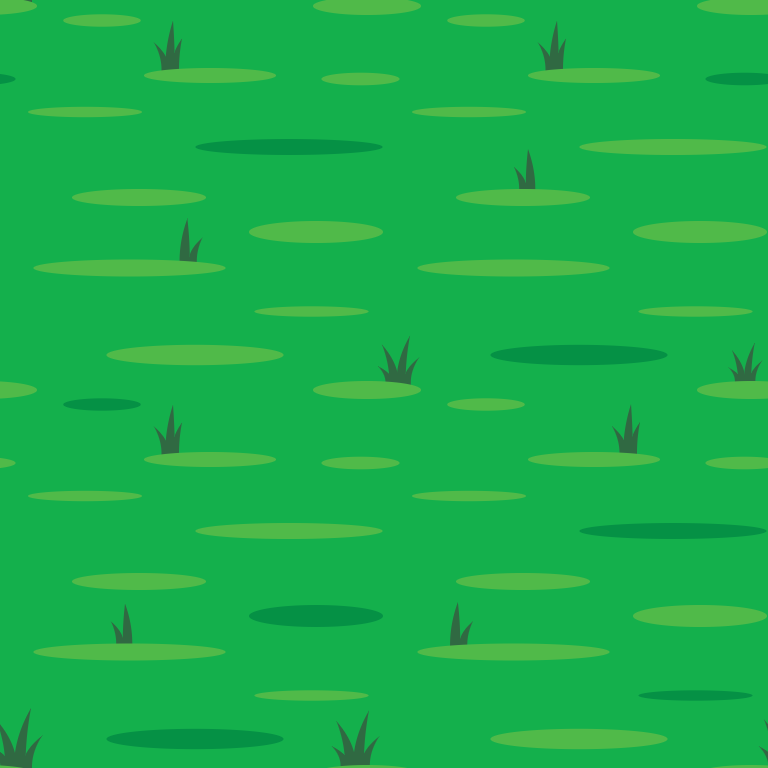
Give the GLSL for this texture, as a Shadertoy shader.

```glsl
// Flat green meadow: long oval grass patches with small dark tufts, in 2 by 2 tiles.

const float TILES = 2.0;         // repeats across and down
const float TILE_SIZE = 384.0;   // design units per tile

const vec3 GROUND = vec3(0.08, 0.69, 0.30);
const vec3 LIGHT_PATCH = vec3(0.315, 0.73, 0.285);
const vec3 DARK_PATCH = vec3(0.02, 0.57, 0.27);
const vec3 TUFT = vec3(0.19, 0.41, 0.26);

// Patch centre (y down) and radii; the first TUFTED ones carry grass
const int PATCHES = 11;
const int TUFTED = 4;
const vec4 PATCH[PATCHES] = vec4[](
    vec4(367.0, 390.0, 54.0, 9.0), vec4(210.0, 75.5, 66.0, 7.5),
    vec4(139.0, 197.5, 67.0, 8.5), vec4(129.5, 268.0, 96.0, 8.5),
    vec4(102.0, 20.5, 38.7, 6.2), vec4(360.5, 79.0, 39.0, 6.3),
    vec4(85.0, 112.0, 57.0, 5.2), vec4(289.0, 147.0, 93.5, 8.0),
    vec4(316.0, 232.0, 67.0, 11.0), vec4(311.5, 311.5, 57.0, 5.2),
    vec4(195.0, 355.0, 88.5, 10.2));

// Bit n is set where the patch is dark in tile n
const int DARK_TILES[PATCHES] = int[](0, 0, 0, 0, 4, 2, 0, 9, 4, 8, 6);

// Per tile: tuft offset along its patch, and size (negative mirrors, 0 omits)
const vec4 TUFT_OFFSET[TUFTED] = vec4[](
    vec4(31.0, -6.0, -12.0, 33.0), vec4(-40.0, -40.0, -40.0, 34.0),
    vec4(0.0, 3.0, 0.0, 0.0), vec4(60.0, 0.0, -6.5, -53.5));
const vec4 TUFT_SIZE[TUFTED] = vec4[](
    vec4(1.0, 0.81, 1.16, 1.25), vec4(1.0),
    vec4(0.0, 1.0, 0.0, 0.0), vec4(-1.07, 0.0, 1.0, -1.07));

// Blades: root x, tip x, tip height, half width; grouped as 4, 3 and 2 blades
const vec4 BLADE[9] = vec4[](
    vec4(3.0, 12.0, 47.0, 4.6), vec4(-4.0, -16.0, 38.0, 4.6),
    vec4(9.0, 21.0, 25.0, 3.8), vec4(-8.5, -20.0, 16.5, 4.0),
    vec4(0.0, 3.0, 49.0, 4.8), vec4(-4.5, -16.0, 27.0, 4.0),
    vec4(5.0, 12.0, 31.0, 4.0),
    vec4(4.5, 2.0, 40.0, 4.8), vec4(-3.0, -12.0, 22.0, 3.8));
const ivec4 GROUP_START = ivec4(0, 4, 7, 9);
const float ROOT_DEPTH = 3.0;    // how far blades reach behind the patch

float ellipseDistance(vec2 p, vec2 radii) {
    p += 0.001;                  // keeps the gradient nonzero at the centre
    float k = length(p / radii);
    return (k - 1.0) * k / length(p / (radii * radii));
}

// Tapered blade that bends towards its tip
float bladeDistance(vec2 p, vec4 blade) {
    float t = clamp(p.y / blade.z, 0.0, 1.0);
    float spine = mix(blade.x, blade.y, t * t);
    float slope = 2.0 * t * (blade.y - blade.x) / blade.z;
    float side = (abs(p.x - spine) - blade.w * (1.0 - t * t)) / sqrt(1.0 + slope * slope);
    return max(side, max(p.y - blade.z, -p.y - ROOT_DEPTH));
}

float tuftDistance(vec2 p, int group) {
    float d = TILE_SIZE;
    for (int i = GROUP_START[group]; i < GROUP_START[group + 1]; i++)
        d = min(d, bladeDistance(p, BLADE[i]));
    return d;
}

// Position relative to the nearest copy of a patch, and that copy's tile index
vec2 nearestCopy(vec2 p, vec2 centre, out int tileIndex) {
    vec2 q = p - centre;
    vec2 tile = floor(q / TILE_SIZE + 0.5);
    vec2 parity = mod(tile, 2.0);
    tileIndex = int(parity.x + 2.0 * parity.y);
    return q - tile * TILE_SIZE;
}

void mainImage(out vec4 fragColor, in vec2 fragCoord) {
    vec2 uv = fragCoord / iResolution.y;
    vec2 p = vec2(uv.x, 1.0 - uv.y) * TILES * TILE_SIZE;
    float pixel = TILES * TILE_SIZE / iResolution.y;
    vec3 color = GROUND;
    int tile;

    // Tufts rooted on the upper rim of their patches
    for (int i = 0; i < TUFTED; i++) {
        vec2 q = nearestCopy(p, PATCH[i].xy, tile);
        float size = TUFT_SIZE[i][tile];
        if (size == 0.0) continue;
        float offset = TUFT_OFFSET[i][tile];
        float along = offset / PATCH[i].z;
        float rim = PATCH[i].w * sqrt(1.0 - along * along);
        vec2 local = vec2(q.x - offset, -q.y - rim) / vec2(size, abs(size));
        float d = tuftDistance(local, min(i, 2)) * abs(size);
        color = mix(color, TUFT, clamp(0.5 - d / pixel, 0.0, 1.0));
    }

    // Patches cover the tuft roots
    for (int i = 0; i < PATCHES; i++) {
        vec2 q = nearestCopy(p, PATCH[i].xy, tile);
        bool dark = ((DARK_TILES[i] >> tile) & 1) == 1;
        float d = ellipseDistance(q, PATCH[i].zw);
        color = mix(color, dark ? DARK_PATCH : LIGHT_PATCH, clamp(0.5 - d / pixel, 0.0, 1.0));
    }

    fragColor = vec4(color, 1.0);
}
```
